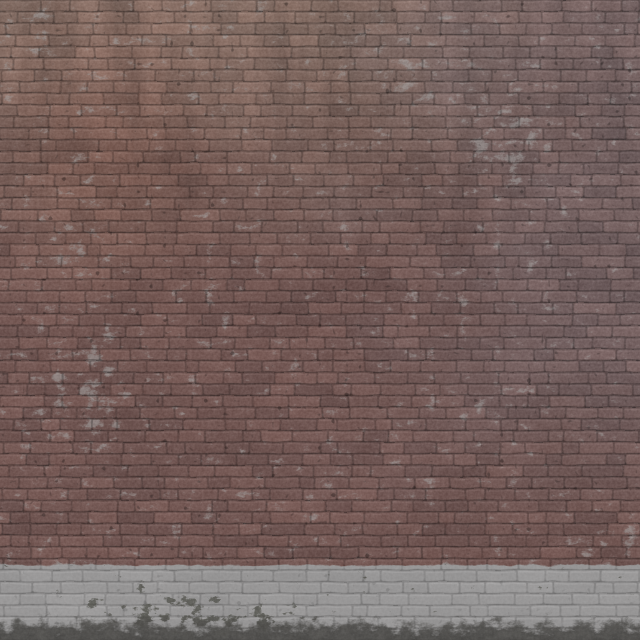
Write a three.js fragment shader that draws this texture.

```glsl
// A weathered brick wall with a whitewashed band and grimy foot along the ground.
// Jittered running-bond bricks are rounded-box distances; gradient noise adds
// the worn edges, vertical streaks, pale flaking patches, mildew and fine grain.
varying vec2 vUv;

const float COURSES = 55.0;
const float BRICKS_PER_COURSE = 21.0;
const float JOINT_JITTER = 0.62;
const float HALF_JOINT = 0.0011;
const float CORNER_RADIUS = 0.0025;
const float WOBBLE = 0.0017;
const float BAND_TOP = 0.117;
const float GROUND_TOP = 0.020;
const vec3 LOW_RED = vec3(0.445, 0.340, 0.325);
const vec3 TOP_TAN = vec3(0.525, 0.440, 0.400);
const vec3 RUST = vec3(0.500, 0.365, 0.325);
const vec3 MAUVE = vec3(0.455, 0.390, 0.395);
const vec3 PALE_FLAKE = vec3(0.590, 0.575, 0.570);
const vec3 WHITEWASH = vec3(0.595, 0.590, 0.590);
const vec3 MILDEW = vec3(0.330, 0.330, 0.305);
const vec3 GRIME = vec3(0.285, 0.280, 0.270);

float hash(vec2 p) {
  return fract(sin(dot(p, vec2(127.1, 311.7))) * 43758.55);
}

float gradDot(vec2 cell, vec2 offset) {
  float angle = 6.2832 * hash(cell);
  return dot(vec2(cos(angle), sin(angle)), offset);
}

float gradientNoise(vec2 p) {
  vec2 i = floor(p), f = fract(p);
  vec2 u = f * f * f * (f * (f * 6.0 - 15.0) + 10.0);
  float low = mix(gradDot(i, f), gradDot(i + vec2(1, 0), f - vec2(1, 0)), u.x);
  float high = mix(gradDot(i + vec2(0, 1), f - vec2(0, 1)), gradDot(i + 1.0, f - 1.0), u.x);
  return mix(low, high, u.y);
}

float fbm(vec2 p) {
  float sum = 0.0, amp = 0.6;
  for (int k = 0; k < 4; k++) {
    sum += amp * gradientNoise(p);
    p = p * 2.03 + 17.3;
    amp *= 0.58;
  }
  return sum;
}

// Soft elliptical weight around a centre.
float blob(vec2 p, float x, float y, float rx, float ry) {
  vec2 q = (p - vec2(x, y)) / vec2(rx, ry);
  return exp(-dot(q, q));
}

float jointAt(float i, float row) {
  return i + JOINT_JITTER * hash(vec2(i, row * 1.7 + 3.0));
}

// x: distance to the brick edge, y: height within the course, z: brick tone.
vec3 brickField(vec2 p) {
  float row = floor(p.y * COURSES);
  float x = p.x * BRICKS_PER_COURSE + 0.5 * mod(row, 2.0) + 0.25 * hash(vec2(row, 9.0));
  float id = floor(x);
  id -= step(x, jointAt(id, row));
  float left = jointAt(id, row), right = jointAt(id + 1.0, row);
  float height = fract(p.y * COURSES);
  vec2 local = vec2((x - 0.5 * (left + right)) / BRICKS_PER_COURSE, (height - 0.5) / COURSES);
  vec2 halfSize = vec2(0.5 * (right - left) / BRICKS_PER_COURSE, 0.5 / COURSES) - HALF_JOINT;
  vec2 q = abs(local) - halfSize + CORNER_RADIUS;
  float d = length(max(q, 0.0)) + min(max(q.x, q.y), 0.0) - CORNER_RADIUS;
  return vec3(d, height, hash(vec2(id, row + 31.0)) - 0.5);
}

void main() {
  vec2 uv = vUv;
  vec2 wobble = vec2(gradientNoise(uv * 48.0), gradientNoise(uv * vec2(38.0, 60.0) + 71.0));
  vec3 brick = brickField(uv + WOBBLE * wobble);
  float broad = fbm(uv * vec2(5.0, 6.0) + 4.0);
  float rough = fbm(uv * vec2(38.0, 55.0) + 8.0);
  float grain = gradientNoise(uv * 210.0) + 0.6 * gradientNoise(uv * 390.0 + 5.0);

  // Broad colour fields and rain streaks from the top.
  float upper = smoothstep(0.50, 1.0, uv.y + 0.12 * broad);
  float streak = fbm(vec2(uv.x * 19.0, uv.y * 1.6));
  vec3 wall = mix(LOW_RED, TOP_TAN, 0.85 * upper * (1.0 - 0.45 * smoothstep(0.6, 1.0, uv.x)));
  wall = mix(wall, RUST, 0.6 * blob(uv, 0.17, 0.76, 0.16, 0.20));
  wall = mix(wall, MAUVE, 0.75 * smoothstep(0.45, 0.95, uv.x + 0.25 * broad) * smoothstep(0.1, 0.5, uv.y));
  wall *= 1.0 + 0.20 * streak * smoothstep(0.45, 0.9, uv.y) + 0.10 * broad;
  wall += brick.z * vec3(0.060, 0.042, 0.036);

  // Pale flakes gather around worn places.
  float worn = blob(uv, 0.14, 0.37, 0.07, 0.06) + 0.8 * blob(uv, 0.15, 0.46, 0.03, 0.04)
    + 0.7 * blob(uv, 0.13, 0.61, 0.04, 0.04) + blob(uv, 0.95, 0.15, 0.05, 0.035)
    + 0.9 * blob(uv, 0.79, 0.78, 0.08, 0.08) + 0.7 * blob(uv, 0.63, 0.89, 0.04, 0.05)
    + 0.5 * blob(uv, 0.37, 0.55, 0.06, 0.03) + 0.6 * blob(uv, 0.73, 0.37, 0.09, 0.02)
    + 0.6 * blob(uv, 0.69, 0.53, 0.10, 0.03) + 0.5 * blob(uv, 0.06, 0.95, 0.02, 0.06)
    + 0.5 * blob(uv, 0.13, 0.80, 0.02, 0.08) + 0.4 * blob(uv, 0.52, 0.77, 0.02, 0.05);
  float flakes = smoothstep(0.20, 0.52, rough + 0.27 * worn + 0.15 * broad);
  wall = mix(wall, PALE_FLAKE, 0.62 * flakes);

  // Whitewashed band with a ragged upper edge.
  float bandEdge = BAND_TOP + 0.004 * rough + 0.002 * wobble.y;
  float band = 1.0 - smoothstep(-0.0015, 0.0015, uv.y - bandEdge);
  vec3 wash = WHITEWASH * (1.0 + 0.07 * broad + 0.035 * brick.z);
  vec3 col = mix(wall, wash, band);

  // Recessed joints, shadowed below each brick, with a lit upper lip.
  float joint = smoothstep(-0.0019, 0.0012, brick.x);
  float lip = smoothstep(-0.0045, -0.002, brick.x) * (1.0 - joint) * smoothstep(0.55, 0.85, brick.y);
  float under = smoothstep(0.28, 0.04, brick.y);
  float depth = clamp(0.75 + 0.8 * rough, 0.3, 1.0) * mix(1.0, 0.62, band);
  col *= 1.0 - joint * depth * (0.24 + 0.20 * under);
  col += 0.035 * lip + 0.045 * grain * (1.0 - 0.5 * band) + 0.05 * rough * (1.0 - band);
  float pits = smoothstep(0.38, 0.60, gradientNoise(uv * 95.0 + 40.0));
  col *= 1.0 - 0.28 * pits * (1.0 - 0.6 * band);

  // Mildew on the band, then grime along the ground.
  float damp = blob(uv, 0.27, 0.045, 0.10, 0.030) + 0.8 * blob(uv, 0.42, 0.03, 0.08, 0.025)
    + 0.5 * blob(uv, 0.13, 0.06, 0.03, 0.04);
  float mould = smoothstep(0.38, 0.58, rough + 0.45 * damp) * band;
  col = mix(col, MILDEW + 0.04 * grain, 0.8 * mould);
  float ground = 1.0 - smoothstep(-0.008, 0.013, uv.y - GROUND_TOP - 0.035 * rough - 0.012 * broad);
  col = mix(col, GRIME * (1.0 + 0.3 * rough) + 0.03 * grain, 0.88 * ground);
  gl_FragColor = vec4(clamp(col, 0.0, 1.0), 1.0);
}
```
